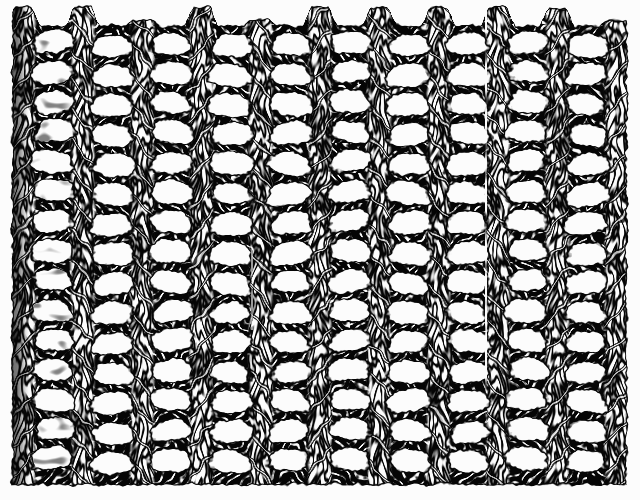
Give the GLSL for this texture, as a WebGL 2 fragment shader.

```glsl
#version 300 es
precision highp float;
// Draws an inked openwork net: upright knitted cords joined by twisted yarn bars.
uniform vec2 u_resolution;
out vec4 outColor;

const float TAU = 6.2831853;
const vec3 INK = vec3(0.02);
const vec3 PAPER = vec3(0.99);
const float GAPS = 10.0;                    // openings across; cords = GAPS + 1
const float ROWS = 15.0;                    // openings up
const vec2 PITCH = vec2(0.1186, 0.0595);    // in canvas heights
const vec2 FIRST = vec2(0.047, 0.079);      // first cord x, lowest opening y
const vec2 HOLE = vec2(0.038, 0.0215);      // half size of an opening

float hash(vec2 c) {
  vec3 h = fract(c.xyx * vec3(0.1031, 0.1030, 0.0973));
  h += dot(h, h.yzx + 33.33);
  return fract((h.x + h.y) * h.z);
}

vec2 gradientAt(vec2 c) {
  float a = TAU * hash(c + 17.0);
  return vec2(cos(a), sin(a));
}

float gradientNoise(vec2 p) {
  vec2 i = floor(p), f = p - i, e = vec2(1.0, 0.0);
  vec2 u = f * f * f * (f * (f * 6.0 - 15.0) + 10.0);
  float low = mix(dot(gradientAt(i), f), dot(gradientAt(i + e), f - e), u.x);
  float high = mix(dot(gradientAt(i + e.yx), f - e.yx), dot(gradientAt(i + 1.0), f - 1.0), u.x);
  return mix(low, high, u.y);
}

// Domed, slightly tilted opening; negative inside.
float openingDistance(vec2 q, vec2 halfSize, float tilt) {
  q.y += tilt * q.x;
  q.x *= 1.0 + 6.0 * q.y;
  vec2 r = pow(abs(q / halfSize), vec2(2.6));
  return (pow(r.x + r.y, 1.0 / 2.6) - 1.0) * halfSize.y;
}

// Nearest opening of the net, with uneven placing and wobbling edges.
float netDistance(vec2 p) {
  float gap = clamp(floor((p.x - FIRST.x) / PITCH.x), 0.0, GAPS - 1.0);
  float lift = (hash(vec2(gap, 71.0)) - 0.5) * 0.009;
  float row = clamp(round((p.y - FIRST.y - lift) / PITCH.y), 0.0, ROWS - 1.0);
  vec2 id = vec2(gap, row);
  vec2 center = FIRST + vec2(gap + 0.5, row) * PITCH + vec2(0.0, lift);
  center += (vec2(hash(id), hash(id + 40.0)) - 0.5) * vec2(0.007, 0.004);
  vec2 halfSize = HOLE * (0.94 + 0.12 * hash(id + 80.0));
  float wobble = 0.005 * gradientNoise(p * 48.0) + 0.003 * gradientNoise(p * 120.0);
  return openingDistance(p - center, halfSize, 0.24 * (hash(id + 120.0) - 0.5)) + wobble;
}

// Lengthwise fibres, light between dark contours, with a slanting stitch over them.
float cordLight(vec2 q, float seed) {
  float sway = 0.006 * sin(TAU * q.y / (2.0 * PITCH.y) + seed * TAU);
  vec2 grain = vec2((q.x + sway) * 98.0, q.y * 34.0 + abs(q.x) * 45.0) + seed * 90.0;
  float fibre = smoothstep(0.05, 0.31, abs(gradientNoise(grain)));
  float lean = seed < 0.5 ? -1.1 : 1.1;
  float turn = (q.y + lean * q.x) / PITCH.y + seed + 0.3 * gradientNoise(q * 35.0 + seed * 50.0);
  float stitch = abs(fract(turn) - 0.5) * PITCH.y;
  float core = 1.0 - smoothstep(0.001, 0.003, stitch);
  float cover = 1.0 - smoothstep(0.005, 0.0075, stitch);
  return mix(fibre, core * 0.9, cover * 0.8);
}

// Short slanting flecks of a two-ply yarn.
float barLight(vec2 p, float lean) {
  float ply = p.x / 0.022 + lean * p.y / 0.02 + 0.9 * gradientNoise(p * 40.0);
  float broken = smoothstep(-0.3, 0.2, gradientNoise(p * 85.0 + 9.0));
  return smoothstep(0.25, 0.95, sin(TAU * ply)) * broken;
}

// Ragged outer outline of the net; positive inside.
float clothInside(vec2 p, float cord, float cordOffset) {
  float fray = 0.006 * gradientNoise(p * 38.0) + 0.004 * gradientNoise(p * 100.0);
  float cordTop = 0.986 - 0.025 * step(0.7, hash(vec2(cord, 5.0)));
  float top = mix(0.949, cordTop, 1.0 - smoothstep(0.015, 0.036, cordOffset));
  float sides = min(p.x - 0.024, 1.254 - p.x);
  return min(sides, min(p.y - 0.03, top - p.y)) + fray;
}

// Pale worn line running up the cloth.
float wornSeam(vec2 p, float x, float low, float high) {
  float line = 1.0 - smoothstep(0.001, 0.003, abs(p.x - x));
  return line * step(low, p.y) * step(p.y, high) * smoothstep(-0.35, 0.0, gradientNoise(p * 22.0));
}

void main() {
  vec2 p = gl_FragCoord.xy / u_resolution.y;
  float soft = max(0.0014, 0.7 / u_resolution.y);
  float cord = clamp(round((p.x - FIRST.x) / PITCH.x), 0.0, GAPS);
  float cordX = p.x - FIRST.x - cord * PITCH.x;
  float hole = netDistance(p);
  float inside = clothInside(p, cord, abs(cordX));

  // Yarn shading with dark outlines
  float onCord = 1.0 - smoothstep(0.018, 0.027, abs(cordX) + 0.004 * gradientNoise(p * 60.0));
  float lean = hash(vec2(cord, floor(p.y / PITCH.y))) < 0.5 ? -1.0 : 1.0;
  float light = mix(barLight(p, lean), cordLight(vec2(cordX, p.y), hash(vec2(cord, 3.0))), onCord);
  light *= smoothstep(0.0012, 0.0045, min(hole, inside));
  light *= mix(0.45, 1.0, smoothstep(0.03, 0.06, p.x));

  // Wear and smudges
  float seam = max(wornSeam(p, 0.972, 0.2, 0.98), 0.6 * wornSeam(p, 0.504, 0.34, 0.52));
  light = max(light, seam);
  float smudge = smoothstep(0.2, 0.5, gradientNoise(p * vec2(28.0, 45.0)));
  smudge *= 0.5 * (1.0 - smoothstep(0.12, 0.15, p.x)) * step(0.0, inside);

  float yarn = smoothstep(-soft, soft, hole) * smoothstep(-soft, soft, inside);
  outColor = vec4(mix(PAPER, INK, max(yarn * (1.0 - light), smudge * (1.0 - yarn))), 1.0);
}
```
